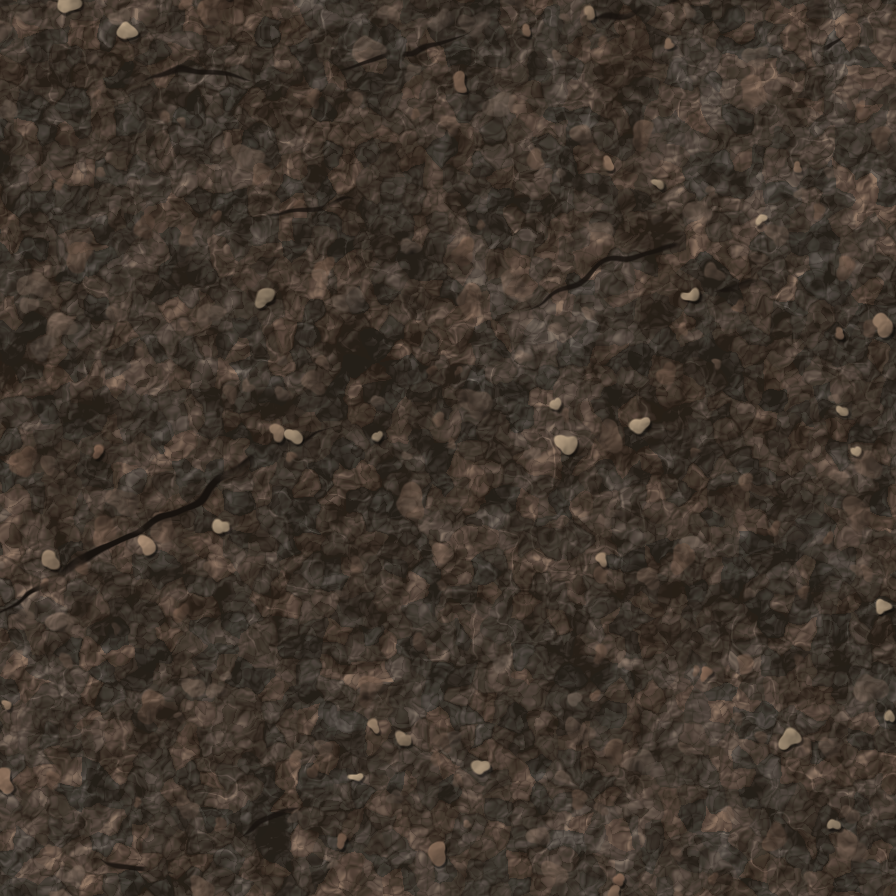
Give the GLSL for this texture, as a Shadertoy shader.

```glsl
// Dark crumbly soil with curly fibres, dull clods, pale pebbles and thin diagonal cracks.

// Tone ramp, from hollows to lit crumbs
const vec3 HOLLOW = vec3(0.15, 0.12, 0.09);
const vec3 DARK   = vec3(0.21, 0.17, 0.14);
const vec3 EARTH  = vec3(0.25, 0.22, 0.18);
const vec3 LIGHT_EARTH = vec3(0.31, 0.26, 0.23);
const vec3 DUST   = vec3(0.38, 0.33, 0.29);
const vec3 GRIT   = vec3(0.53, 0.46, 0.40);
// Stones and cracks
const vec3 PALE_STONE = vec3(0.64, 0.56, 0.46);
const vec3 PINK_STONE = vec3(0.48, 0.37, 0.30);
const vec3 CRACK  = vec3(0.09, 0.07, 0.055);
const vec2 LIGHT  = vec2(-0.6, 0.8);
const float CLOD_SCALE   = 42.0;
const float CRUMB_SCALE  = 92.0;
const float RELIEF_SCALE = 60.0;
const float RELIEF = 8.0;
const float SOFT   = 0.0016;
const int CRACK_COUNT = 9;

float hash(vec2 p) { return fract(sin(dot(p, vec2(127.1, 311.7))) * 43758.5453); }
vec2 hash2(vec2 p) { return vec2(hash(p), hash(p + 57.3)); }

float noise(vec2 p) {
    vec2 i = floor(p), f = fract(p);
    f = f * f * (3.0 - 2.0 * f);
    return mix(mix(hash(i), hash(i + vec2(1, 0)), f.x),
               mix(hash(i + vec2(0, 1)), hash(i + 1.0), f.x), f.y);
}

float fbm(vec2 p) {
    float sum = 0.0, amp = 0.5;
    for (int i = 0; i < 3; i++) {
        sum += amp * noise(p);
        p = p * 2.03 + 17.7;
        amp *= 0.5;
    }
    return sum;
}

// Signed two-dimensional offset for bending the domain
vec2 wobble(vec2 p) { return vec2(noise(p), noise(p + 31.4)) - 0.5; }

// Cellular crumbs: x = gap between nearest cells, y = random value of the cell
vec2 crumbs(vec2 p) {
    vec2 cell = floor(p);
    float first = 9.0, second = 9.0, seed = 0.0;
    for (int y = -1; y <= 1; y++)
    for (int x = -1; x <= 1; x++) {
        vec2 id = cell + vec2(x, y);
        float d = length(id + hash2(id) - p);
        if (d < first) { second = first; first = d; seed = hash(id + 9.1); }
        else second = min(second, d);
    }
    return vec2(second - first, seed);
}

// Scattered irregular stones: x = cover, y = facing to the light, z = random value
vec3 stones(vec2 p, float count, float chance, vec2 radii) {
    vec2 g = p * count, cell = floor(g);
    vec3 best = vec3(0.0);
    for (int y = -1; y <= 1; y++)
    for (int x = -1; x <= 1; x++) {
        vec2 id = cell + vec2(x, y), rnd = hash2(id + count);
        if (hash(id + count * 1.7) > chance) continue;
        vec2 d = (g - id - hash2(id + 3.3)) / count;
        float a = atan(d.y, d.x), phase = 6.283 * rnd.y;
        float radius = mix(radii.x, radii.y, rnd.x * rnd.x)
            * (1.0 + 0.2 * sin(2.0 * a + phase) + 0.13 * sin(3.0 * a + phase * 5.0));
        float cover = 1.0 - smoothstep(-SOFT, SOFT, length(d) - radius);
        if (cover > best.x) best = vec3(cover, dot(d, LIGHT) / radius, rnd.y);
    }
    return best;
}

// Tapered crack between two points
float crack(vec2 p, vec2 a, vec2 b, float width) {
    vec2 ab = b - a;
    float t = clamp(dot(p - a, ab) / dot(ab, ab), 0.0, 1.0);
    float w = width * (1.0 - pow(abs(2.0 * t - 1.0), 3.0));
    return 1.0 - smoothstep(w - SOFT, w + SOFT, length(p - a - ab * t) + 0.0012);
}

vec3 soilRamp(float z) {
    vec3 c = mix(HOLLOW, DARK, clamp((z + 1.7) / 0.88, 0.0, 1.0));
    c = mix(c, EARTH, clamp((z + 0.82) / 0.74, 0.0, 1.0));
    c = mix(c, LIGHT_EARTH, clamp((z + 0.08) / 0.74, 0.0, 1.0));
    c = mix(c, DUST, clamp((z - 0.66) / 0.74, 0.0, 1.0));
    return mix(c, GRIT, clamp((z - 1.4) / 1.2, 0.0, 1.0));
}

void mainImage(out vec4 fragColor, in vec2 fragCoord) {
    vec2 p = fragCoord / iResolution.y;
    vec2 q = p + 0.009 * wobble(p * 50.0) + 0.004 * wobble(p * 125.0);

    // Soil tone: patches, crumbs, gaps, fibres and slanting light
    vec2 clod = crumbs(q * CLOD_SCALE), crumb = crumbs(q * CRUMB_SCALE);
    float grain = fbm(q * 45.0 + 5.0) - 0.4375;
    float slope = fbm(q * RELIEF_SCALE) - fbm((q + 0.003 * LIGHT) * RELIEF_SCALE);
    float patchy = noise(p * 22.0 + 8.0);
    float z = 2.0 * (fbm(p * 5.0 + 2.0) - 0.4375) + 3.4 * grain + RELIEF * slope;
    z += 1.0 * (clod.y - 0.5) + 1.1 * (crumb.y - 0.5);
    z -= 1.1 * patchy * (1.0 - smoothstep(0.0, 0.22, clod.x));
    z -= 0.4 * (1.0 - smoothstep(0.0, 0.3, crumb.x));
    float ridge = 1.0 - abs(2.0 * noise(q * 48.0 + 70.0) - 1.0);
    z += 0.9 * smoothstep(0.82, 1.0, ridge) * smoothstep(0.4, 0.7, noise(p * 17.0));
    z -= 1.1 * smoothstep(0.56, 0.7, fbm(p * 10.0 + 40.0));
    vec3 col = soilRamp(z + 0.12);
    col *= 1.0 + 0.12 * (clod.y - 0.5) * vec3(1.0, -0.1, -0.8);

    // Dull clods half sunk in the soil
    vec2 s = p + 0.005 * wobble(p * 75.0);
    vec3 lump = stones(s, 26.0, 0.28, vec2(0.005, 0.017));
    vec3 lumpCol = mix(DUST, PINK_STONE * 0.85, lump.z)
        * (0.95 + 0.15 * lump.y + 1.1 * grain + 1.3 * slope);
    col = mix(col, lumpCol, 0.62 * lump.x);

    // Cracks: one long, the rest short and scattered
    vec2 c = p + 0.035 * wobble(p * 11.0) + 0.014 * wobble(p * 38.0);
    float split = crack(c, vec2(-0.03, 0.31), vec2(0.37, 0.52), 0.0058);
    for (int i = 0; i < CRACK_COUNT; i++) {
        vec2 k = vec2(float(i), 4.7), mid = hash2(k);
        float angle = mix(-0.6, 1.1, hash(k + 2.2));
        vec2 reach = mix(0.04, 0.1, hash(k + 6.1)) * vec2(cos(angle), sin(angle));
        split = max(split, 0.85 * crack(c, mid - reach, mid + reach, 0.0048));
    }
    col = mix(col, CRACK, split * smoothstep(0.12, 0.42, noise(p * 34.0 + 12.0)));

    // Pale pebbles with a small cast shadow
    vec2 size = vec2(0.0055, 0.0125);
    vec3 pebble = stones(s, 16.0, 0.21, size);
    float shadow = stones(s + 0.004 * LIGHT, 16.0, 0.21, size).x;
    col *= 1.0 - 0.45 * shadow * (1.0 - pebble.x);
    vec3 pebbleCol = mix(PALE_STONE, PINK_STONE, smoothstep(0.3, 0.9, pebble.z))
        * (0.95 + 0.14 * pebble.y + 0.6 * grain + 0.5 * slope);
    col = mix(col, pebbleCol, 0.93 * pebble.x);

    fragColor = vec4(clamp(col, 0.0, 1.0), 1.0);
}
```
